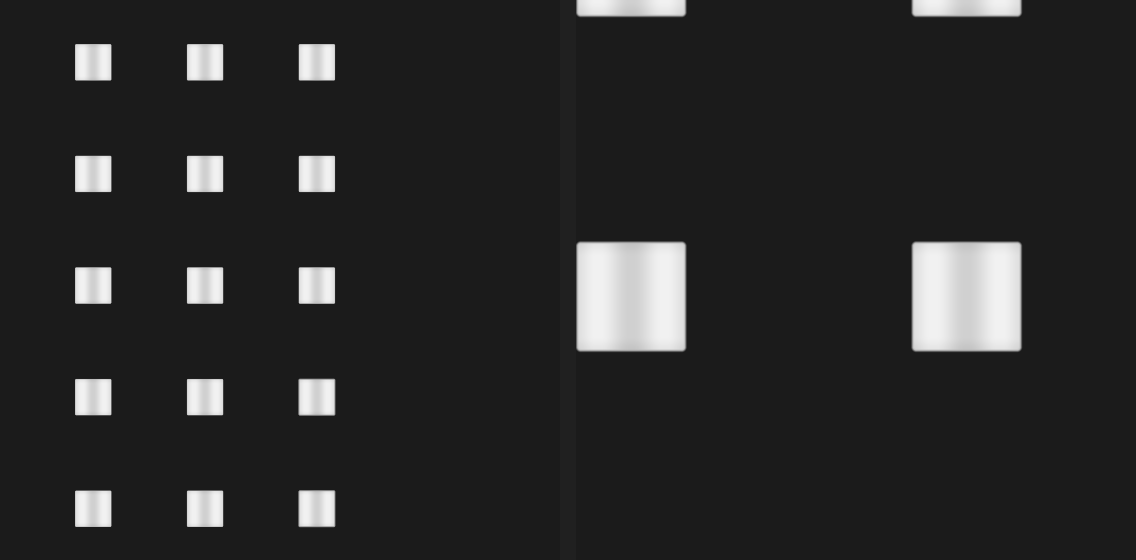
Left: the whole. Right: its middle third, enlarged.
Reproduce this pattern procedurally as a three.js fragment shader.

```glsl
// Three columns and five rows of small satin-white tiles on a charcoal ground.
#define COLUMNS 3.0
#define ROWS 5.0
#define FIRST_CENTER vec2(0.1665, 0.0915)
#define PITCH vec2(0.1997, 0.1993)
#define HALF_SIZE 0.0326
#define CORNER_RADIUS 0.0026
#define RIM_WIDTH 0.0018
#define EDGE_SOFTNESS 0.0009
#define GROUND vec3(0.105)
#define SATIN_DARK 0.815
#define SATIN_LIGHT 0.945
#define RIM_SHADE 0.70

varying vec2 vUv;

float roundedBox(vec2 p, float halfSize, float radius) {
  vec2 q = abs(p) - halfSize + radius;
  return length(max(q, 0.0)) + min(max(q.x, q.y), 0.0) - radius;
}

// Two bright vertical bands around a grey middle, dimming toward the sides.
float satin(vec2 p) {
  vec2 a = abs(p) / HALF_SIZE;
  float tone = mix(SATIN_DARK, SATIN_LIGHT, smoothstep(0.03, 0.56, a.x));
  tone -= 0.07 * smoothstep(0.66, 1.0, a.x);
  return tone - 0.05 * smoothstep(0.72, 1.0, a.y);
}

void main() {
  // Nearest tile, limited to the occupied part of the grid
  vec2 cell = floor((vUv - FIRST_CENTER) / PITCH + 0.5);
  cell = clamp(cell, vec2(0.0), vec2(COLUMNS, ROWS) - 1.0);
  vec2 p = vUv - FIRST_CENTER - cell * PITCH;
  float d = roundedBox(p, HALF_SIZE, CORNER_RADIUS);

  // The two lowest tiles of the last column have a heavier rim
  float heavy = step(COLUMNS - 1.5, cell.x) * step(cell.y, 1.5);
  float rim = smoothstep(-RIM_WIDTH * (1.0 + 0.35 * heavy), 0.0, d);
  float tone = mix(satin(p), RIM_SHADE - 0.14 * heavy, rim);

  float cover = 1.0 - smoothstep(-EDGE_SOFTNESS, EDGE_SOFTNESS, d - 0.0005 * heavy);
  gl_FragColor = vec4(mix(GROUND, vec3(tone), cover), 1.0);
}
```
